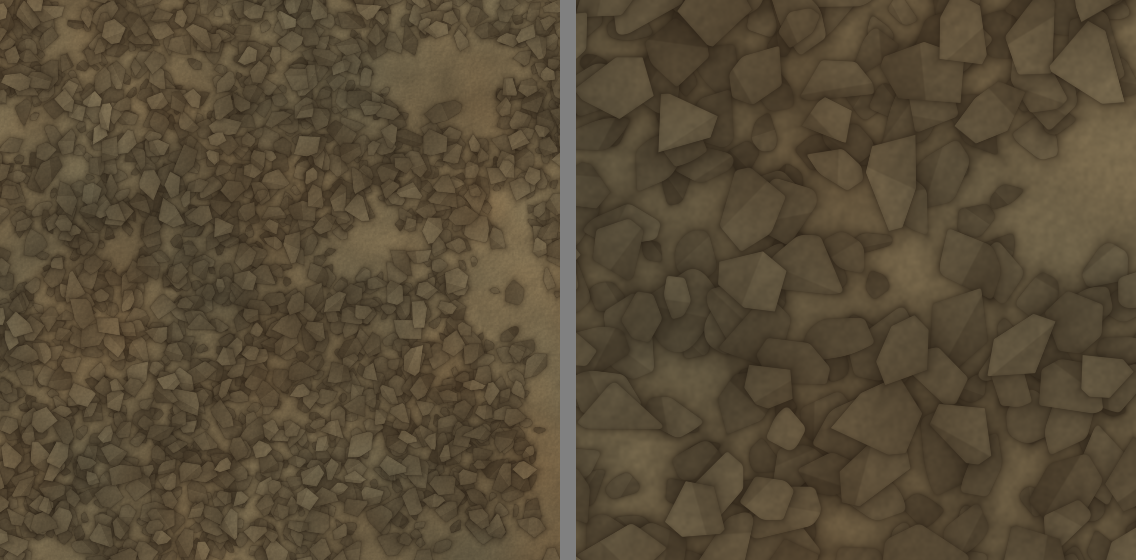
Left, the full canvas; right, a detail of the centre.
A WebGL 1 fragment shader for this texture:

```glsl
precision highp float;
// Draws angular brown gravel lying in overlapping layers on bare, dusty soil.

uniform vec2 u_resolution;

const int LAYERS = 5;
const int SIDES = 6;
const float TAU = 6.2832;

const vec3 SOIL = vec3(0.445, 0.385, 0.278);
const vec3 STONE_DARK = vec3(0.322, 0.272, 0.194);
const vec3 STONE_LIGHT = vec3(0.440, 0.385, 0.284);
const vec3 SHADOW = vec3(0.150, 0.112, 0.070);

float hash(vec2 p) {
  vec3 q = fract(vec3(p.xyx) * 0.1031);
  q += dot(q, q.yzx + 33.33);
  return fract((q.x + q.y) * q.z);
}

vec2 hash2(vec2 p) {
  return vec2(hash(p), hash(p + 71.7));
}

float noise(vec2 p) {
  vec2 i = floor(p), f = fract(p);
  f = f * f * (3.0 - 2.0 * f);
  return mix(mix(hash(i), hash(i + vec2(1.0, 0.0)), f.x),
             mix(hash(i + vec2(0.0, 1.0)), hash(i + vec2(1.0, 1.0)), f.x), f.y);
}

float fbm(vec2 p) {
  return 0.6 * noise(p) + 0.28 * noise(p * 2.1 + 17.0) + 0.12 * noise(p * 4.3 + 41.0);
}

float smoothMax(float a, float b, float k) {
  float h = max(k - abs(a - b), 0.0) / k;
  return max(a, b) + h * h * k * 0.25;
}

vec2 direction(float angle) {
  return vec2(cos(angle), sin(angle));
}

mat2 rotation(float angle) {
  vec2 d = direction(angle);
  return mat2(d.x, d.y, -d.y, d.x);
}

// Signed distance to an irregular, stretched convex stone with worn corners.
float stoneDistance(vec2 p, vec2 id, float size, float wear) {
  float stretch = mix(1.0, 1.28, hash(id + 7.7));
  p = rotation(TAU * hash(id + 5.3)) * p * vec2(1.0 / stretch, stretch);
  float d = length(p) - 0.66;
  for (int i = 0; i < SIDES; i++) {
    float k = float(i);
    vec2 r = hash2(id + 13.1 * k + 2.7);
    vec2 normal = direction((k + 0.85 * (r.x - 0.5)) * TAU / float(SIDES));
    d = smoothMax(d, dot(p, normal) - size * mix(0.58, 1.16, r.y), wear);
  }
  return d;
}

// Stone face: own tone, a gentle tilt and a second, duller facet.
vec3 stoneColor(vec2 p, vec2 id, float d, float height) {
  vec2 tilt = direction(TAU * hash(id + 8.9));
  float tone = mix(0.0, 0.75, hash(id + 3.1)) + 0.22 * height;
  tone += 0.5 * dot(p, tilt);
  float facet = smoothstep(-0.015, 0.015, dot(p, tilt.yx) - 0.1);
  tone -= 0.34 * facet * step(0.4, hash(id + 6.2));
  vec3 color = mix(STONE_DARK, STONE_LIGHT, tone);
  return mix(color, SHADOW, 0.16 * exp(min(d, 0.0) / 0.03));
}

// Lays one layer of stones, with soft contact shadows, over a color.
vec3 addLayer(vec3 color, vec2 uv, float layer, float cell, float density, float pixel) {
  float height = layer / float(LAYERS - 1);
  vec2 p = rotation(0.6 + 1.1 * layer) * uv / cell + 40.0 + 23.7 * layer;
  mat2 unturn = rotation(-0.6 - 1.1 * layer);
  float blur = pixel / cell;
  for (int y = -1; y <= 1; y++) {
    for (int x = -1; x <= 1; x++) {
      vec2 id = floor(p) + vec2(float(x), float(y));
      vec2 center = id + 0.5 + 0.7 * (hash2(id + 1.9) - 0.5);
      vec2 q = p - center;
      if (dot(q, q) > 1.32) continue;
      vec2 place = unturn * (center - 40.0 - 23.7 * layer) * cell;
      float cover = smoothstep(0.27, 0.37, fbm(place * 9.0 + 30.0));
      if (hash(id + 9.4) > density * cover) continue;
      float size = mix(0.27, 0.48, hash(id + 4.4));
      float d = stoneDistance(q, id, size, mix(0.12, 0.012, height));
      float reach = max(d, 0.0);
      float shade = 0.27 * exp(-reach / 0.12) + 0.20 * exp(-reach / 0.03);
      color = mix(color, SHADOW, shade * (1.0 - smoothstep(0.15, 0.36, reach)));
      float fill = 1.0 - smoothstep(-blur, blur, d);
      color = mix(color, stoneColor(q, id, d, height), fill * mix(0.85, 1.0, height));
    }
  }
  return color;
}

// Fine relief lit from the upper left.
float grit(vec2 p) {
  return fbm(p) - fbm(p + vec2(-0.45, 0.45));
}

void main() {
  float side = min(u_resolution.x, u_resolution.y);
  vec2 uv = gl_FragCoord.xy / side;
  float pixel = 0.6 / side;

  // Soil first, then small pebbles, then layers of larger stones.
  vec3 color = SOIL * mix(0.92, 1.08, fbm(uv * 30.0));
  for (int i = 0; i < LAYERS; i++) {
    float layer = float(i);
    float cell = i == 0 ? 0.026 : 0.047;
    float density = i == 0 ? 0.55 : mix(0.9, 0.55, layer / float(LAYERS - 1));
    color = addLayer(color, uv, layer, cell, density, pixel);
  }

  // Broad damp and rusty stains, then gritty dust.
  color *= mix(0.84, 1.18, fbm(uv * 5.0 + 60.0));
  float rust = fbm(uv * 6.0 + 90.0) - 0.5;
  color *= 1.0 + rust * vec3(0.10, -0.02, -0.12);
  color *= 1.0 + 0.10 * grit(uv * 170.0) + 0.06 * (noise(uv * 380.0) - 0.5);
  gl_FragColor = vec4(color, 1.0);
}
```
